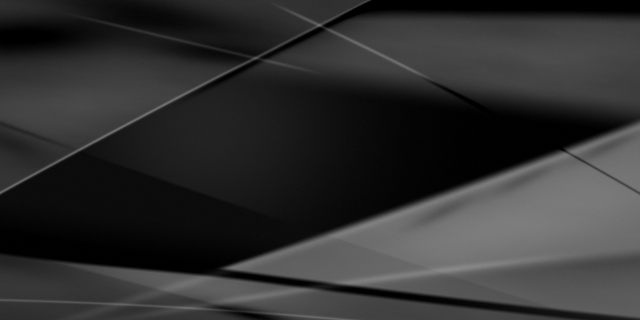
Give the GLSL for this background, as a Shadertoy shader.

```glsl
// Abstract monochrome backdrop: smoky grey panels cut by long, gently bent lines.
// Each line is a parabola y(x); signed heights above the lines select the panels,
// soft elliptical glows shade them, and thin Gaussian ridges draw the bright creases.

// Parabolas as (offset, slope, bend), on a canvas 2 wide and 1 high
const vec3 RISING_CREASE  = vec3(0.396, 0.55, -0.025);
const vec3 FALLING_FOLD   = vec3(0.615, -0.355, 0.012);
const vec3 LIT_EDGE       = vec3(-0.05, 0.29, 0.022);
const vec3 DARK_BAND      = vec3(0.245, -0.15, 0.012);
const vec3 LOW_RAY        = vec3(-0.07, 0.20, -0.0275);
const vec3 UPPER_SCRATCH  = vec3(1.335, -0.36, -0.055);
const vec3 LEFT_SCRATCH   = vec3(1.006, -0.235, 0.0);
const vec3 BOTTOM_SCRATCH = vec3(0.0625, -0.025, -0.03);
const vec3 LOWER_WEDGE    = vec3(0.226, -0.263, 0.0);
const vec3 SMOKE_EDGE     = vec3(0.902, -0.13, 0.0);

const float SMOKE_AMOUNT = 0.09;
const float GRAIN_AMOUNT = 0.008;
const int DAB_COUNT = 3;

float hash(vec2 p) {
    vec3 q = fract(vec3(p.xyx) * 0.1031);
    q += dot(q, q.yzx + 33.33);
    return fract((q.x + q.y) * q.z);
}

float noise(vec2 p) {
    vec2 i = floor(p), f = fract(p);
    f = f * f * (3.0 - 2.0 * f);
    return mix(mix(hash(i), hash(i + vec2(1, 0)), f.x),
               mix(hash(i + vec2(0, 1)), hash(i + vec2(1, 1)), f.x), f.y);
}

float fbm(vec2 p) {
    float sum = 0.0, gain = 0.5;
    for (int i = 0; i < 4; i++) {
        sum += gain * noise(p);
        p = p * 2.03 + 17.0;
        gain *= 0.5;
    }
    return sum;
}

// Approximate signed distance above a parabola
float above(vec2 p, vec3 c) {
    float slope = c.y + 2.0 * c.z * p.x;
    return (p.y - c.x - p.x * (c.y + c.z * p.x)) / sqrt(1.0 + slope * slope);
}

// Soft ellipse sheared along a slope
float glow(vec2 p, vec2 center, vec2 radius, float slope) {
    vec2 d = p - center;
    d.y -= slope * d.x;
    d /= radius;
    return exp(-dot(d, d));
}

float ridge(float d, float width) {
    float w = max(width, 0.9 / iResolution.y);
    return exp(-d * d / (w * w));
}

// Fades in after a and out before b
float span(float x, float a, float b, float soft) {
    return smoothstep(a, a + soft, x) * (1.0 - smoothstep(b - soft, b, x));
}

void mainImage(out vec4 fragColor, in vec2 fragCoord) {
    vec2 p = fragCoord / iResolution.xy * vec2(2.0, 1.0);
    float crease = above(p, RISING_CREASE);
    float fold = above(p, FALLING_FOLD);
    float edge = above(p, LIT_EDGE);
    float band = above(p, DARK_BAND);
    float ray = above(p, LOW_RAY);
    float scratch = above(p, UPPER_SCRATCH);
    float smoke = SMOKE_AMOUNT * (fbm(vec2(p.x * 2.5, (p.y + 0.12 * p.x) * 9.0)) - 0.47);

    // Upper left smoke
    float upperLeft = 0.19 + smoke
        + 0.09 * glow(p, vec2(0.27, 0.66), vec2(0.35, 0.09), 0.1)
        - 0.20 * glow(p, vec2(0.08, 0.885), vec2(0.32, 0.06), 0.05)
        - 0.13 * glow(p, vec2(0.50, 0.95), vec2(0.40, 0.06), -0.2)
        - 0.14 * glow(p, vec2(0.68, 0.83), vec2(0.24, 0.035), -0.1)
        - 0.08 * glow(p, vec2(0.02, 0.56), vec2(0.12, 0.04), -0.35);

    // Upper right smoke, sinking into the dark centre
    float upperRight = 0.23 + smoke
        + 0.06 * glow(p, vec2(1.75, 0.82), vec2(0.40, 0.10), -0.1)
        - 0.15 * glow(p, vec2(0.95, 0.93), vec2(0.20, 0.07), 0.3)
        - 0.27 * smoothstep(0.94, 1.0, p.y + 0.01 * p.x);
    float center = 0.135 * glow(p, vec2(0.65, 0.60), vec2(0.45, 0.38), 0.0);
    float foldShade = 0.045 * smoothstep(0.0, 0.15, band);
    center = mix(foldShade, center, smoothstep(-0.006, 0.006, fold));
    float v = mix(center, upperRight, smoothstep(-0.07, 0.05, above(p, SMOKE_EDGE)));
    v = mix(v, upperLeft, smoothstep(-0.004, 0.004, crease));

    // Lit panel on the right with diagonal dabs and a shadow under the ray
    float lit = 0.40 + 0.5 * smoke
        + 0.09 * glow(p, vec2(1.65, 0.32), vec2(0.50, 0.13), 0.25)
        - 0.035 * smoothstep(0.005, -0.005, fold);
    for (int i = 0; i < DAB_COUNT; i++) {
        vec2 dab = vec2(1.38, 0.336) + float(i) * vec2(0.26, 0.104);
        lit -= 0.10 * glow(p, dab, vec2(0.10, 0.022), 0.45);
    }
    lit -= 0.19 * smoothstep(0.01, -0.04, ray) * exp(min(ray, 0.0) * 9.0)
        * smoothstep(0.9, 2.0, p.x);
    float edgeSoft = mix(0.008, 0.018, smoothstep(0.6, 1.3, p.x));
    v = mix(v, lit, smoothstep(edgeSoft, -edgeSoft, edge));

    // Panel below the dark band
    float lower = 0.25 + smoke
        + 0.11 * glow(p, vec2(0.62, 0.11), vec2(0.38, 0.07), -0.1)
        - 0.10 * glow(p, vec2(0.0, 0.19), vec2(0.25, 0.04), -0.15);
    lower *= mix(0.78, 1.0, smoothstep(-0.006, 0.006, above(p, LOWER_WEDGE)));
    lower -= 0.25 * glow(p, vec2(0.78, 0.02), vec2(0.13, 0.018), -0.2);
    v = mix(v, lower, smoothstep(0.01, -0.01, band));
    float bandWidth = mix(0.012, 0.038, smoothstep(0.8, 0.0, p.x));
    float bandMask = smoothstep(bandWidth + 0.008, bandWidth - 0.008, abs(band));
    v *= 1.0 - bandMask * mix(1.0, 0.7, smoothstep(1.2, 2.0, p.x));

    // Bright rays and thin creases
    v += 0.07 * ridge(edge + 0.012, 0.014) * smoothstep(0.0, 0.4, p.x);
    v += 0.10 * ridge(ray, 0.011) * span(p.x, 0.2, 1.9, 0.5);
    v -= 0.16 * ridge(crease + 0.012, 0.010) * smoothstep(0.5, 0.8, p.x);
    v += 0.27 * ridge(crease, 0.0045) * mix(1.0, 0.6, smoothstep(0.3, 1.0, p.x));
    v += 0.17 * ridge(scratch, 0.005) * span(p.x, 0.82, 1.42, 0.15);
    v -= 0.16 * ridge(scratch + 0.004, 0.006) * span(p.x, 1.28, 1.56, 0.1);
    v -= 0.20 * ridge(scratch, 0.004) * smoothstep(1.72, 1.76, p.x);
    v += 0.11 * ridge(above(p, LEFT_SCRATCH), 0.005) * span(p.x, 0.18, 1.05, 0.2);
    v += 0.13 * ridge(above(p, BOTTOM_SCRATCH), 0.004);
    v -= 0.07 * ridge(fold, 0.007) * smoothstep(0.3, 0.1, p.x);

    v += GRAIN_AMOUNT * (hash(floor(p * 256.0)) - 0.5);
    fragColor = vec4(vec3(clamp(v, 0.0, 1.0)), 1.0);
}
```
